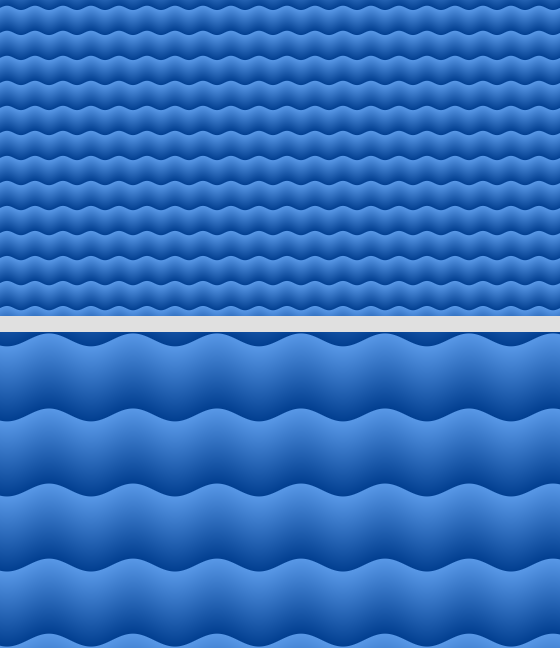
Top, the full canvas; bottom, a detail of the centre.
This pattern is drawn by a Shadertoy shader. Its source:

```glsl
// Stacked rows of blue waves, each fading from a light crest to a dark base.
// A sine bends the row coordinate; its repeating fraction drives the gradient,
// and the jump between rows is smoothed over about one pixel.

#define WAVES_ACROSS 20.0   // sine periods over the canvas width
#define ROWS_DOWN 12.63     // rows over the canvas height
#define WAVE_HEIGHT 0.086   // sine amplitude as a share of one row
#define LIGHT_BLUE vec3(0.345, 0.595, 0.905)
#define DARK_BLUE vec3(0.005, 0.245, 0.565)

const float TAU = 6.2831853;

// Row coordinate, whole numbers lie on the wavy edges
float rowCoordinate(vec2 centred) {
    return centred.y * ROWS_DOWN - WAVE_HEIGHT * sin(TAU * WAVES_ACROSS * centred.x);
}

// Smoothed sawtooth: 0 just above an edge, rising to 1 just below the next
float smoothSawtooth(float row, float pixelWidth) {
    float edgeOffset = row - floor(row + 0.5);
    float aboveEdge = clamp(edgeOffset / pixelWidth + 0.5, 0.0, 1.0);
    return clamp(edgeOffset + 1.0 - aboveEdge, 0.0, 1.0);
}

void mainImage(out vec4 fragColor, in vec2 fragCoord) {
    // Canvas units with the origin in the middle
    vec2 centred = fragCoord / iResolution.xy - 0.5;

    float row = rowCoordinate(centred);
    float pixelWidth = length(vec2(dFdx(row), dFdy(row)));

    float shade = smoothSawtooth(row, pixelWidth);
    fragColor = vec4(mix(DARK_BLUE, LIGHT_BLUE, shade), 1.0);
}
```
